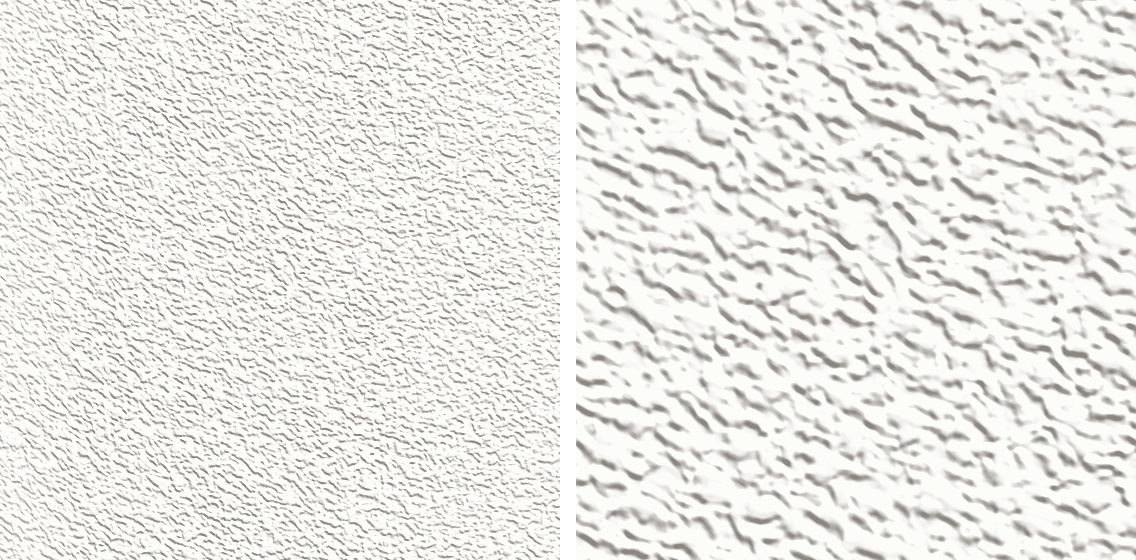
Left, the full canvas; right, a detail of the centre.
Give the GLSL for this texture, as a Shadertoy shader.

```glsl
#define BUMP_FREQ vec2(88.0, 120.0)
#define SHADOW_REACH 0.0036
#define SHADOW_GAIN 0.87
#define LIGHT_DIR normalize(vec2(0.38, 0.92))
#define PLATEAU_LOW -0.25
#define PLATEAU_HIGH 0.33
#define WHITE_PLASTER vec3(0.988, 0.987, 0.978)
#define DEEP_SHADOW vec3(0.55, 0.527, 0.505)

float hash(vec2 cell) {
    vec3 h = fract(vec3(cell.xyx) * vec3(0.1031, 0.1030, 0.0973));
    h += dot(h, h.yzx + 33.33);
    return fract((h.x + h.y) * h.z);
}

float cornerSlope(vec2 cell, vec2 offset) {
    float angle = 6.2832 * hash(cell);
    return dot(vec2(cos(angle), sin(angle)), offset);
}

float gradientNoise(vec2 p) {
    vec2 cell = floor(p);
    vec2 f = p - cell;
    vec2 fade = f * f * f * (f * (f * 6.0 - 15.0) + 10.0);
    vec2 e = vec2(1.0, 0.0);
    float low = mix(cornerSlope(cell, f), cornerSlope(cell + e, f - e), fade.x);
    float high = mix(cornerSlope(cell + e.yx, f - e.yx),
                     cornerSlope(cell + e.xx, f - e.xx), fade.x);
    return mix(low, high, fade.y);
}

// Plaster height: lumps with flattened tops, lying along a bending slant
float relief(vec2 p) {
    p.y += 0.52 * p.x - 0.2 * p.x * p.x;
    vec2 q = p * BUMP_FREQ + 40.0;
    q += 0.5 * vec2(gradientNoise(q * 0.4), gradientNoise(q * 0.4 + 17.3));
    float lumps = gradientNoise(q)
                + 0.75 * gradientNoise(q * 0.43 + 61.7)
                + 0.3 * gradientNoise(q * 2.1 + 23.1);
    return smoothstep(PLATEAU_LOW, PLATEAU_HIGH, lumps) + 0.35 * lumps;
}

void mainImage(out vec4 fragColor, in vec2 fragCoord) {
    vec2 uv = fragCoord / iResolution.y;

    // Faces falling away from the light are shaded
    vec2 reach = LIGHT_DIR * SHADOW_REACH;
    float drop = relief(uv - 0.5 * reach) - relief(uv + 0.5 * reach);

    // Shadows weaken at the sides and vary gently in patches
    float strength = mix(0.78, 1.04, smoothstep(0.0, 0.2, uv.x));
    strength *= 1.0 - 0.1 * smoothstep(0.75, 1.0, uv.x);
    strength *= 1.0 + 0.3 * gradientNoise(uv * 7.0 + 5.0);

    // Fine dust over the lumps
    float dust = 0.06 * gradientNoise(uv * 230.0 + 9.0);
    float shade = clamp(SHADOW_GAIN * strength * drop + dust, 0.0, 1.0);

    fragColor = vec4(mix(WHITE_PLASTER, DEEP_SHADOW, shade), 1.0);
}
```
